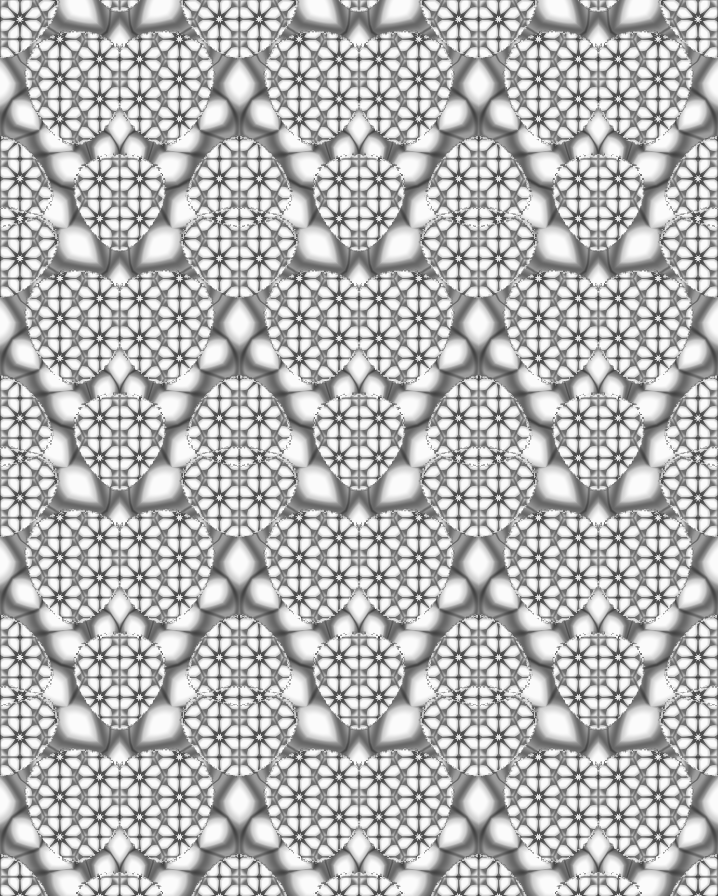
This pattern is drawn by a Shadertoy shader. Its source:

```glsl
// Mirrored grey mosaic: tapered patches of small dark stars ringed by white
// petals lie among large petals. A square tile is folded about its vertical
// axis, then star lattice, petals and ragged seams are evaluated by distance.

const float TILES_ACROSS = 3.0;
const float TILE_SHIFT = 0.753;    // vertical phase, measured from the top
const float STARS_PER_TILE = 6.0;
const float PETALS = 8.0;
const float SEAM_WIDTH = 0.003;
const float SEAM_RAGGED = 0.012;
const float SEAM_GRAIN = 137.0;    // ragged steps per tile
const float WHITE = 0.985;
const float DARK = 0.30;
const float MID = 0.43;
const float PI = 3.14159265;

// Patches: centre x, centre y, half width, half height; then downward taper
const vec4 PATCHES[4] = vec4[4](
    vec4(0.18, 0.12, 0.205, 0.235), vec4(0.0, 0.60, 0.18, 0.2),
    vec4(0.5, 0.51, 0.205, 0.185), vec4(0.5, 0.81, 0.23, 0.185));
const float TAPERS[4] = float[4](0.25, 0.35, -0.3, 0.3);

// Large petals: centre x, centre y, direction of the tip, half length
const int BIG_COUNT = 10;
const vec4 BIG_PETALS[BIG_COUNT] = vec4[BIG_COUNT](
    vec4(0.20, 0.455, 2.6, 0.095), vec4(0.17, 0.78, 2.4, 0.105),
    vec4(0.275, 0.63, 2.2, 0.10), vec4(0.5, 0.10, -1.57, 0.095),
    vec4(0.0, 0.945, -1.57, 0.09), vec4(0.0, 0.29, 1.57, 0.07),
    vec4(0.065, 0.385, 1.2, 0.065), vec4(0.265, 0.34, 2.6, 0.08),
    vec4(0.39, 0.235, 2.3, 0.08), vec4(0.32, 0.97, 2.0, 0.06));

float hash(vec2 p) {
    return fract(sin(dot(p, vec2(127.1, 311.7))) * 43758.5453);
}

// Vertical offset on the repeating tile
float wrapped(float y) { return fract(y + 0.5) - 0.5; }

// Normalised petal distance: 1 on the rim, tip along +x
float petal(vec2 p, vec2 halfSize) {
    vec2 e = p / halfSize;
    e.y /= 1.0 - 0.32 * clamp(e.x, -1.0, 1.0);
    return mix(length(e), abs(e.x) + abs(e.y), 0.4);
}

// Pale core shading softly towards the rim, then the gap tone
float petalTone(float d, float gap, float blur) {
    float pale = mix(WHITE, 0.8, smoothstep(0.45, 1.0, d));
    return mix(pale, gap, smoothstep(1.0 - blur, 1.0 + blur, d));
}

// Staggered lattice of dark stars, each ringed by petals
float starField(vec2 p, float pixel) {
    p *= STARS_PER_TILE;
    pixel *= STARS_PER_TILE;
    float nearest = 9.0, second = 9.0;
    vec2 local = vec2(0.0);
    for (int i = -1; i <= 1; i++) {
        float column = floor(p.x) + float(i);
        float folded = column < 0.0 ? 0.0 : min(column, 2.0);
        float shift = 0.5 * mod(folded, 2.0);
        for (int j = -1; j <= 1; j++) {
            float row = floor(p.y - shift + 0.5) + float(j);
            vec2 q = p - vec2(column + 0.5, row + shift);
            float d = length(q);
            if (d < nearest) { second = nearest; nearest = d; local = q; }
            else second = min(second, d);
        }
    }
    float sector = 2.0 * PI / PETALS;
    float a = mod(atan(local.y, local.x), sector) - 0.5 * sector;
    vec2 q = nearest * vec2(cos(a), sin(a));
    // Petals taper towards the star centre, leaving its dark points
    float d = petal(vec2(0.385 - q.x, q.y), vec2(0.25, 0.142));
    float gap = mix(DARK, MID, smoothstep(0.12, 0.3, nearest));
    gap = mix(gap, 0.9, smoothstep(0.5, 0.62, nearest));
    float tone = petalTone(d, gap, 0.06 + 1.5 * pixel);
    // Dark joints between neighbouring rings
    tone *= mix(0.55, 1.0, smoothstep(0.0, 0.09, second - nearest));
    // Small pale star core
    float core = nearest * (1.0 - 0.3 * cos(PETALS * a));
    return mix(0.9, tone, smoothstep(0.045, 0.06 + pixel, core));
}

// Large petals with creased shadows between them
float bigField(vec2 p, float pixel) {
    float nearest = 9.0, second = 9.0;
    for (int i = 0; i < BIG_COUNT; i++) {
        vec4 b = BIG_PETALS[i];
        vec2 q = vec2(p.x - b.x, wrapped(p.y - b.y));
        float c = cos(b.z), s = sin(b.z);
        q = vec2(c * q.x + s * q.y, c * q.y - s * q.x);
        float d = petal(q, b.w * vec2(1.0, 0.68));
        second = min(second, max(d, nearest));
        nearest = min(nearest, d);
    }
    float gap = mix(0.6, 0.4, smoothstep(1.0, 1.4, nearest));
    gap = mix(gap, 0.62, smoothstep(1.4, 2.1, nearest));
    gap *= mix(0.65, 1.0, smoothstep(0.0, 0.3, second - nearest));
    return petalTone(nearest, gap, 0.08 + 6.0 * pixel);
}

void mainImage(out vec4 fragColor, in vec2 fragCoord) {
    float pixel = TILES_ACROSS / iResolution.x;
    vec2 uv = vec2(fragCoord.x, iResolution.y - fragCoord.y) * pixel;
    uv.y += TILE_SHIFT;
    vec2 p = vec2(abs(fract(uv.x) - 0.5), fract(uv.y));

    // Tapered patches with ragged outlines
    float grain = hash(floor(p * SEAM_GRAIN));
    float inside = 9.0, seam = 9.0;
    for (int i = 0; i < 4; i++) {
        vec4 patchBox = PATCHES[i];
        vec2 q = vec2(p.x - patchBox.x, wrapped(p.y - patchBox.y)) / patchBox.zw;
        q.x /= 1.0 - TAPERS[i] * clamp(q.y, -1.0, 1.0);
        float d = (length(q) - 1.0) * min(patchBox.z, patchBox.w);
        d += (grain - 0.5) * SEAM_RAGGED;
        inside = min(inside, d);
        seam = min(seam, abs(d));
    }
    float tone = mix(starField(p, pixel), bigField(p, pixel),
                     smoothstep(-0.5 * pixel, 0.5 * pixel, inside));
    float dash = 1.0 - smoothstep(0.0, SEAM_WIDTH + pixel, seam);
    tone = mix(tone, grain > 0.5 ? 0.97 : 0.42, 0.65 * dash);
    fragColor = vec4(vec3(tone), 1.0);
}
```
